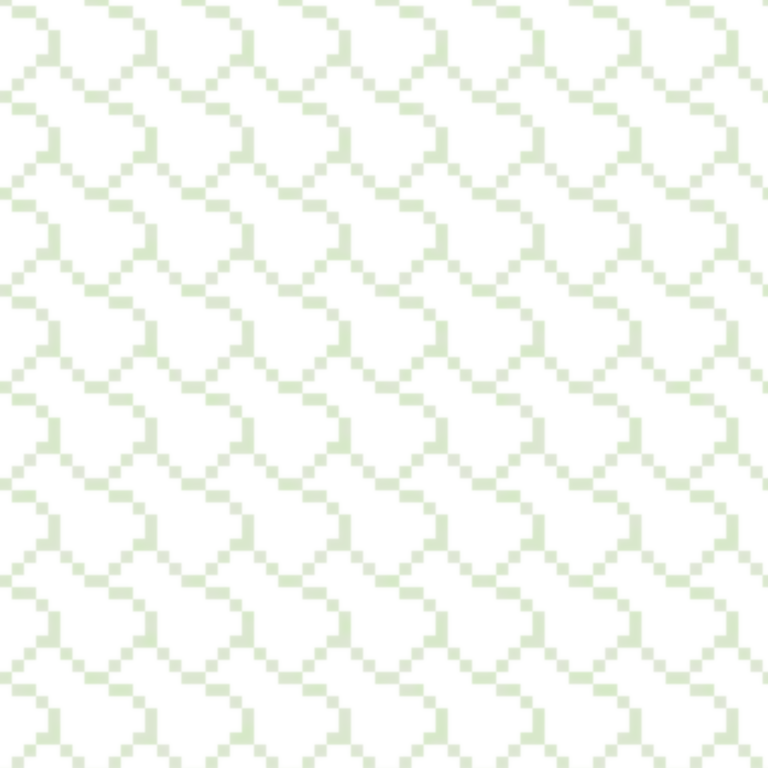
This pattern is drawn by a Shadertoy shader. Its source:

```glsl
// Pale green stepped scallops on white, repeating about eight times each way.
// Each repeat is an 8 x 8 grid of squares; a rule lights the squares of one motif,
// neighbouring soft squares are summed, and smooth noise fades the green a little.

const float REPEATS = 7.928;                // repeats over the canvas height
const float GRID = 8.0;                     // squares along one repeat
const vec2 GRID_OFFSET = vec2(-0.02, 0.49); // grid start from the top left, in squares
const vec3 PAPER = vec3(1.0);
const vec3 FRESH_GREEN = vec3(0.835, 0.912, 0.775);
const vec3 FADED_GREEN = vec3(0.875, 0.897, 0.842);

float hash(vec2 p) {
    vec3 q = fract(vec3(p.xyx) * 0.1031);
    q += dot(q, q.yzx + 33.33);
    return fract((q.x + q.y) * q.z);
}

float valueNoise(vec2 p) {
    vec2 i = floor(p);
    vec2 f = smoothstep(0.0, 1.0, p - i);
    float top = mix(hash(i), hash(i + vec2(1, 0)), f.x);
    float bottom = mix(hash(i + vec2(0, 1)), hash(i + vec2(1, 1)), f.x);
    return mix(top, bottom, f.y);
}

// Soft unit square from 0 to 1; adjoining squares add up without a seam.
float softSquare(vec2 p, float blur) {
    vec2 w = smoothstep(-blur, blur, p) - smoothstep(-blur, blur, p - 1.0);
    return w.x * w.y;
}

// x: whether a square is lit, y: whether it stands alone as a dot.
vec2 motif(vec2 cell) {
    ivec2 k = ivec2(mod(cell, GRID) + 0.5);
    int col = k.x, row = k.y;
    bool dash = row == 0 && (col == 1 || col == 2);
    bool shoulder = row == 1 && col == 3;
    bool bar = col == 4 && row >= 2 && row <= 4;
    bool leftSlope = row >= 4 && col == 7 - row;
    bool rightSlope = row >= 5 && col == row;
    bool lit = dash || shoulder || bar || leftSlope || rightSlope;
    bool dot = shoulder || (lit && (row == 5 || row == 6));
    return vec2(lit, dot);
}

// Coverage and dot share, with a crisp body and a faint wide halo.
vec2 stitches(vec2 p, float edge, float halo, float haloAmount) {
    vec2 base = floor(p);
    vec2 sum = vec2(0.0);
    for (int y = -1; y <= 1; y++) {
        for (int x = -1; x <= 1; x++) {
            vec2 cell = base + vec2(x, y);
            float body = softSquare(p - cell, edge);
            float glow = softSquare(p - cell, max(edge, halo));
            sum += motif(cell) * mix(body, glow, haloAmount);
        }
    }
    return sum;
}

void mainImage(out vec4 fragColor, in vec2 fragCoord) {
    float squares = REPEATS * GRID;
    vec2 uv = fragCoord / iResolution.y;
    vec2 p = vec2(uv.x, 1.0 - uv.y) * squares - GRID_OFFSET;

    // Edges never get thinner than about one pixel
    float edge = max(0.13, 0.7 * squares / iResolution.y);
    vec2 ink = stitches(p, edge, 0.5, 0.22);

    // Uneven fading, stronger on single dots
    float dotShare = ink.y / max(ink.x, 0.001);
    float fade = valueNoise(p * 0.8 + 40.0) * 0.75 + dotShare * 0.25;
    vec3 green = mix(FRESH_GREEN, FADED_GREEN, fade);

    fragColor = vec4(mix(PAPER, green, clamp(ink.x, 0.0, 1.0)), 1.0);
}
```
